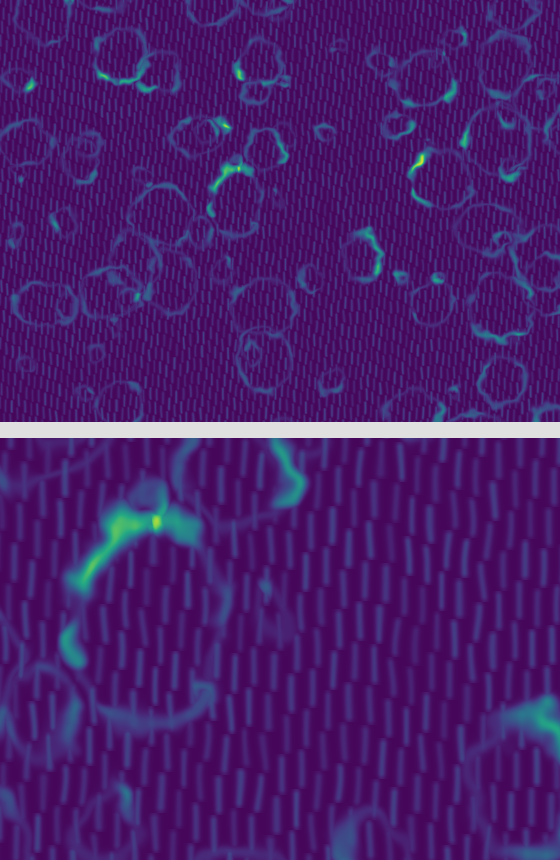
Top, the full canvas; bottom, a detail of the centre.
Reproduce this pattern procedurally as a WebGL 2 fragment shader.

```glsl
#version 300 es
precision highp float;
// Broken glowing rings scattered over a fine field of slanted violet dashes.

uniform vec2 u_resolution;
out vec4 fragColor;

const float TAU = 6.28318;

float hash(vec2 p) {
    return fract(sin(dot(p, vec2(127.1, 311.7))) * 43758.5453);
}

float noise(vec2 p) {
    vec2 cell = floor(p);
    vec2 f = fract(p);
    f = f * f * (3.0 - 2.0 * f);
    float low = mix(hash(cell), hash(cell + vec2(1.0, 0.0)), f.x);
    float high = mix(hash(cell + vec2(0.0, 1.0)), hash(cell + 1.0), f.x);
    return mix(low, high, f.y);
}

float bell(float x, float width) {
    return exp(-0.5 * x * x / (width * width));
}

// Violet to blue, teal, green and yellow
vec3 palette(float heat) {
    vec3 stops[6] = vec3[6](
        vec3(0.267, 0.005, 0.329), vec3(0.254, 0.265, 0.530),
        vec3(0.164, 0.471, 0.558), vec3(0.135, 0.659, 0.518),
        vec3(0.478, 0.821, 0.318), vec3(0.993, 0.906, 0.144));
    float t = clamp(heat, 0.0, 0.999) * 5.0;
    int i = int(t);
    // A slight bow keeps the darkest blend purple
    vec3 bow = i == 0 ? vec3(0.025, 0.0, 0.025) * sin(fract(t) * 3.1416) : vec3(0.0);
    return mix(stops[i], stops[i + 1], fract(t)) + bow;
}

// Thin slanted lines, each made of short upright dashes
float dashes(vec2 p, float period, float slant, float dashLength) {
    float u = (p.x - slant * p.y) / period;
    u += 0.25 * (noise(p * vec2(45.0, 30.0)) - 0.5);
    float line = floor(u);
    float v = p.y / dashLength + 7.0 * hash(vec2(line, 3.0));
    float along = fract(v) - 0.5;
    float across = fract(u) - 0.5 + slant * along * dashLength / period;
    float strength = mix(0.5, 1.1, hash(vec2(line, floor(v))));
    float ends = 1.0 - 0.6 * smoothstep(0.36, 0.5, abs(along));
    return strength * ends * bell(across, 0.135);
}

// One uneven ring with gaps and a hot spot on its rim
float brokenRing(vec2 p, vec2 center, vec2 radii, float stroke, float seed) {
    vec2 q = (p - center) / radii;
    float r = max(length(q), 0.001);
    float rim = (r - 1.0) * min(radii.x, radii.y);
    float hotAngle = TAU * hash(vec2(seed, 5.0));
    float facing = dot(q / r, vec2(cos(hotAngle), sin(hotAngle)));
    float power = hash(vec2(seed, 9.0));
    float pieces = smoothstep(0.38, 0.78, noise(p * 30.0 + seed * 17.0));
    float side = smoothstep(-0.7, 0.8, facing);
    float hot = power * power * smoothstep(0.8, 1.0, facing);
    float heat = 0.09 + pieces * (0.12 + 0.45 * power * side) + 0.38 * hot;
    return heat * bell(rim, stroke * (0.8 + 0.35 * pieces + 0.35 * hot));
}

// Rings jittered over a grid, with radii between two limits
float ringLayer(vec2 p, float size, vec2 limits, float density, float stroke, float seed) {
    vec2 home = floor(p / size);
    float heat = 0.0;
    for (int y = -1; y <= 1; y++) {
        for (int x = -1; x <= 1; x++) {
            vec2 cell = home + vec2(x, y);
            vec2 key = cell + seed;
            if (hash(key) > density) continue;
            vec2 jitter = vec2(hash(key + 21.3), hash(key + 47.9)) - 0.5;
            vec2 center = (cell + 0.5 + 0.85 * jitter) * size;
            float radius = mix(limits.x, limits.y, hash(key + 63.1));
            vec2 radii = radius * mix(vec2(0.8, 1.1), vec2(1.15, 0.85), hash(key + 81.7));
            float ringSeed = 40.0 * hash(key + 95.3);
            heat = max(heat, brokenRing(p, center, radii, stroke, ringSeed));
        }
    }
    return heat;
}

void main() {
    vec2 p = gl_FragCoord.xy / u_resolution.y;

    // Ragged outlines from a coarse and a fine wobble
    vec2 coarse = vec2(noise(p * 24.0), noise(p * 24.0 + 50.0)) - 0.5;
    vec2 fine = vec2(noise(p * 65.0 + 9.0), noise(p * 65.0 + 80.0)) - 0.5;
    vec2 ragged = p + 0.018 * coarse + 0.012 * fine;

    float large = ringLayer(ragged, 0.18, vec2(0.045, 0.08), 0.78, 0.0046, 11.0);
    float small = ringLayer(ragged, 0.125, vec2(0.007, 0.033), 0.5, 0.0044, 37.0);
    float rings = max(large, small * 0.85);

    float stripes = 0.155 * dashes(p, 0.0155, 0.13, 0.032);
    float heat = 0.018 + max(rings, stripes) + 0.25 * min(rings, stripes);
    fragColor = vec4(palette(heat), 1.0);
}
```
